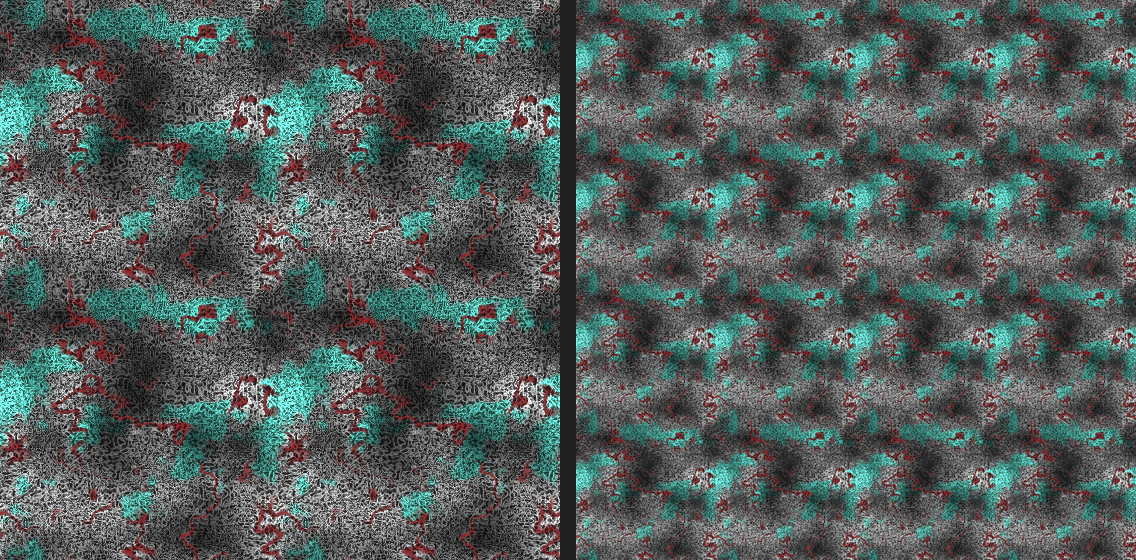
Left: one tile. Right: repeated 2 by 2.
Give the GLSL for this texture, as a Shadertoy shader.

```glsl
// Weathered stone, tiled two by two: fine etched grain in greys, with
// mottled teal patches and dark red cracks. Every layer is wrapping gradient
// noise; the grain blends two sets of strokes along the noise's zero lines.

const float TAU = 6.2831853;
const float REPEATS = 2.0;            // tiles across and down

// Noise cells per tile
const float LIGHT_CELLS = 3.0;
const float CRACK_CELLS = 4.0;
const float PATCH_CELLS = 5.0;
const float WARP_CELLS = 6.0;
const float JAG_CELLS = 17.0;
const float CHUNK_CELLS = 66.0;
const float FINE_CELLS = 104.0;

// Sizes in tile units, thresholds in noise units
const float WARP = 0.020;
const float STROKE = 0.30;
const float CRACK_WIDTH = 0.065;
const float VEIN_WIDTH = 0.026;

// Broad bright area within each tile
const vec2 GLOW_CENTER = vec2(0.02, 0.52);
const vec2 GLOW_FOCUS = vec2(4.0, 1.8);

const vec3 STONE_DARK = vec3(0.115, 0.095, 0.095);
const vec3 STONE_PALE = vec3(0.73, 0.75, 0.75);
const vec3 TEAL_DARK = vec3(0.13, 0.22, 0.19);
const vec3 TEAL_PALE = vec3(0.42, 1.00, 0.94);
const vec3 CRACK_DARK = vec3(0.16, 0.055, 0.06);
const vec3 CRACK_PALE = vec3(0.60, 0.30, 0.31);
const vec3 VEIN_RED = vec3(0.66, 0.09, 0.11);

float hash(vec2 cell, float seed) {
    return fract(sin(dot(cell, vec2(127.1, 311.7)) + seed * 74.7) * 43758.5453);
}

// Slope at a lattice corner, wrapped to the tile, applied to the offset
float corner(vec2 cell, vec2 offset, float cells, float seed) {
    float angle = TAU * hash(mod(cell, cells), seed);
    return dot(vec2(cos(angle), sin(angle)), offset);
}

// Gradient noise that repeats once per tile
float noise(vec2 p, float cells, float seed) {
    p *= cells;
    vec2 i = floor(p);
    vec2 f = p - i;
    vec2 u = f * f * f * (f * (f * 6.0 - 15.0) + 10.0);
    vec2 e = vec2(1.0, 0.0);
    float low = mix(corner(i, f, cells, seed),
                    corner(i + e.xy, f - e.xy, cells, seed), u.x);
    float high = mix(corner(i + e.yx, f - e.yx, cells, seed),
                     corner(i + e.xx, f - e.xx, cells, seed), u.x);
    return mix(low, high, u.y);
}

float fbm(vec2 p, float cells, float seed) {
    float sum = 0.0;
    float amplitude = 1.0;
    for (int octave = 0; octave < 5; octave++) {
        sum += amplitude * noise(p, cells, seed + float(octave));
        amplitude *= 0.5;
        cells *= 2.0;
    }
    return sum;
}

float strokes(vec2 p, float cells, float seed) {
    return 1.0 - smoothstep(0.0, STROKE, abs(noise(p, cells, seed)));
}

void mainImage(out vec4 fragColor, in vec2 fragCoord) {
    vec2 p = REPEATS * fragCoord / iResolution.xy;
    vec2 warp = vec2(fbm(p, WARP_CELLS, 1.0), fbm(p, WARP_CELLS, 11.0));
    vec2 q = p + WARP * warp;

    // Broad light and shade
    vec2 lobe = GLOW_FOCUS * (cos(TAU * (p - GLOW_CENTER)) - 1.0);
    float glow = exp(lobe.x + lobe.y);
    float exposure = 0.80 + 0.85 * fbm(q, LIGHT_CELLS, 41.0) + 0.55 * glow;
    exposure = clamp(exposure, 0.32, 1.5);

    // Thin jagged cracks along the zero lines of a broad noise
    float jag = 0.30 * noise(q, JAG_CELLS, 57.0);
    float ridge = abs(noise(p + 2.0 * WARP * warp, CRACK_CELLS, 53.0) + jag);
    float broken = smoothstep(-0.12, 0.16, noise(p, PATCH_CELLS, 61.0));
    float crack = broken * (1.0 - smoothstep(0.4 * CRACK_WIDTH, CRACK_WIDTH, ridge));
    float vein = broken * (1.0 - smoothstep(0.0, VEIN_WIDTH, ridge));
    float rim = broken * (1.0 - smoothstep(CRACK_WIDTH, 2.5 * CRACK_WIDTH, ridge));

    // Etched grain, coarser beside the cracks and in scattered areas
    float chunky = max(rim, smoothstep(0.0, 0.3, noise(q, WARP_CELLS, 67.0)));
    float etch = mix(strokes(q, FINE_CELLS, 31.0), strokes(q, CHUNK_CELLS, 37.0),
                     mix(0.35, 0.68, chunky));

    // Stone, teal patches, cracks
    float patchNoise = fbm(q, PATCH_CELLS, 71.0) + 0.60 * glow;
    float teal = smoothstep(0.17, 0.38, patchNoise);
    vec3 color = mix(STONE_DARK, STONE_PALE, etch);
    color = mix(color, mix(TEAL_DARK, TEAL_PALE, etch), teal);
    color *= exposure * (1.0 + 0.25 * rim);
    color = mix(color, mix(CRACK_DARK, CRACK_PALE, etch), 0.9 * crack);
    color = mix(color, VEIN_RED, vein * etch);

    fragColor = vec4(clamp(color, 0.0, 1.0), 1.0);
}
```
